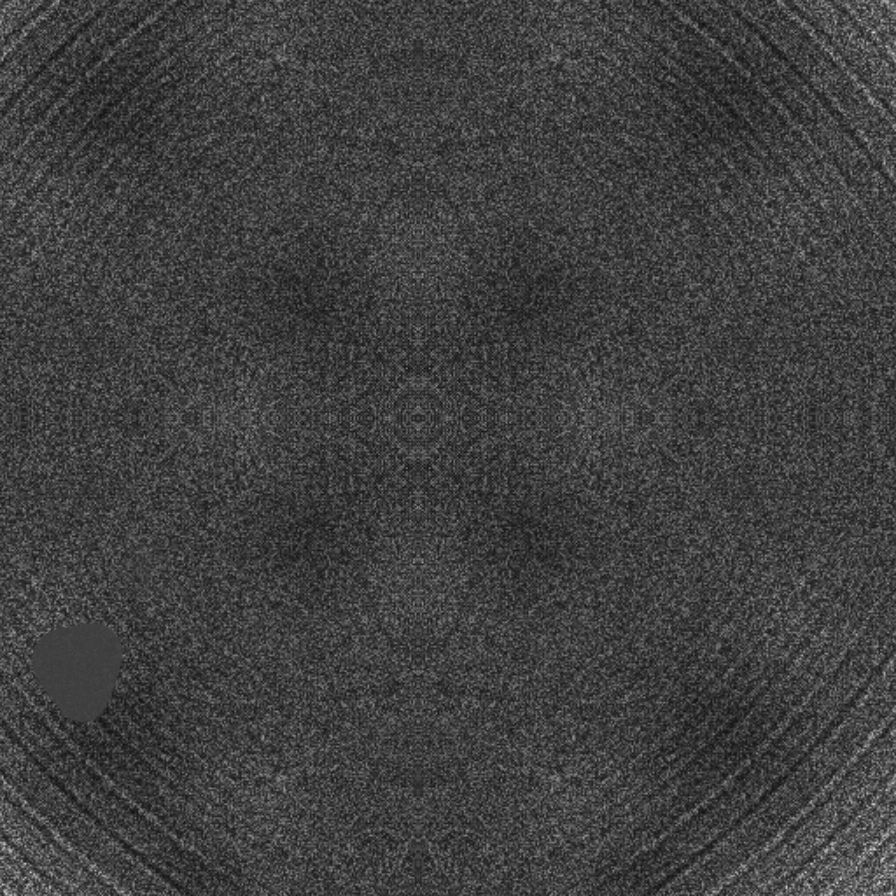
A Shadertoy shader for this pattern:

```glsl
#define CELLS 512.0
#define CENTER vec2(0.4668, 0.5332)
#define BASE_GRAY 0.25
#define STRIPE_FREQ 54.0
#define STRIPE_DEPTH 0.36
#define CORNER_GLOW 0.55
#define ZONE_DEPTH 1.35
#define PATCH_POS vec2(0.088, 0.254)
#define PATCH_GRAY 0.25

float hash(vec2 p) {
    uvec2 k = uvec2(ivec2(p) + 4096) * uvec2(1597u, 3571u);
    uint h = (k.x ^ (k.y << 9)) * 747796u + 2891u;
    h = (h ^ (h >> 15)) * 277803u;
    h = (h ^ (h >> 13)) * 668265u;
    h ^= h >> 16;
    return float(h & 65535u) / 65535.0;
}

// Skewed speckle with a mean near one
float speckle(vec2 cell) {
    float n = 0.5 * (hash(cell) + hash(cell + 719.0));
    return 0.33 + 0.54 * n + 1.37 * n * n;
}

// Speckle interpolated between cell centers
float grain(vec2 p) {
    p -= 0.5;
    vec2 i = floor(p), f = p - i;
    return mix(mix(speckle(i), speckle(i + vec2(1, 0)), f.x),
               mix(speckle(i + vec2(0, 1)), speckle(i + 1.0), f.x), f.y);
}

float spot(vec2 p, vec2 pos, float radius) {
    vec2 d = (p - pos) / radius;
    return exp(-dot(d, d));
}

// Rounded drop with its tip pointing down
float patchDistance(vec2 p) {
    p.x *= 1.12;
    float angle = atan(p.y, p.x) + 1.4;
    return length(p) - 0.054 - 0.006 * cos(3.0 * angle);
}

// Broad light and dark zones of one mirrored quadrant
float zones(vec2 q) {
    float light = 0.12 * spot(q, vec2(0.205, 0.0), 0.05)
                + 0.12 * spot(q, vec2(0.0, 0.185), 0.05)
                + 0.12 * spot(q, vec2(0.44, 0.245), 0.08)
                + 0.10 * spot(q, vec2(0.17, 0.43), 0.07);
    float dark = 0.15 * spot(q, vec2(0.13, 0.14), 0.05)
               + 0.17 * spot(q, vec2(0.34, 0.35), 0.08)
               + 0.08 * spot(q, vec2(0.07, 0.08), 0.05)
               + 0.12 * spot(q, vec2(0.24, 0.51), 0.05);
    return 1.0 + ZONE_DEPTH * (light - dark);
}

// Uneven diagonal bands that curve around the center
float stripes(vec2 q, float r) {
    float ring = pow(pow(q.x, 1.5) + pow(q.y, 1.5), 1.0 / 1.5);
    float phase = 6.28318 * STRIPE_FREQ * ring;
    float wave = 0.5 * sin(phase) + 0.35 * sin(phase * 1.37 + 1.0)
               + 0.3 * sin(phase * 0.59 + 2.0);
    float diagonal = smoothstep(0.35, 0.9, 2.0 * q.x * q.y / max(r * r, 1e-4));
    return wave * diagonal * smoothstep(0.15, 0.75, r);
}

void mainImage(out vec4 fragColor, in vec2 fragCoord) {
    vec2 uv = fragCoord / iResolution.xy;
    vec2 q = abs(uv - CENTER);
    float r = length(q);

    // Mirrored grain over a fine lattice, strongest in the middle
    float noise = grain(q * CELLS);
    vec2 weave = cos(3.14159 * (q * CELLS - 0.5));
    float lattice = 0.6 * weave.x * weave.y + 0.25 * (weave.x + weave.y);
    noise += lattice * (0.06 + 0.2 * exp(-r * r / 0.02));

    // Shading
    float tone = zones(q) + STRIPE_DEPTH * stripes(q, r);
    tone += CORNER_GLOW * smoothstep(0.56, 0.74, r);
    float gray = BASE_GRAY * tone * noise;

    // Smooth patch and its faint neighbor
    float faint = 0.35 * spot(uv, vec2(0.16, 0.37), 0.025);
    gray = mix(gray, BASE_GRAY, faint);
    float edge = 1.5 / iResolution.y;
    float inside = 1.0 - smoothstep(-edge, edge, patchDistance(uv - PATCH_POS));
    gray = mix(gray, PATCH_GRAY * mix(1.0, noise, 0.12), inside);

    fragColor = vec4(vec3(clamp(gray, 0.0, 1.0)), 1.0);
}
```
